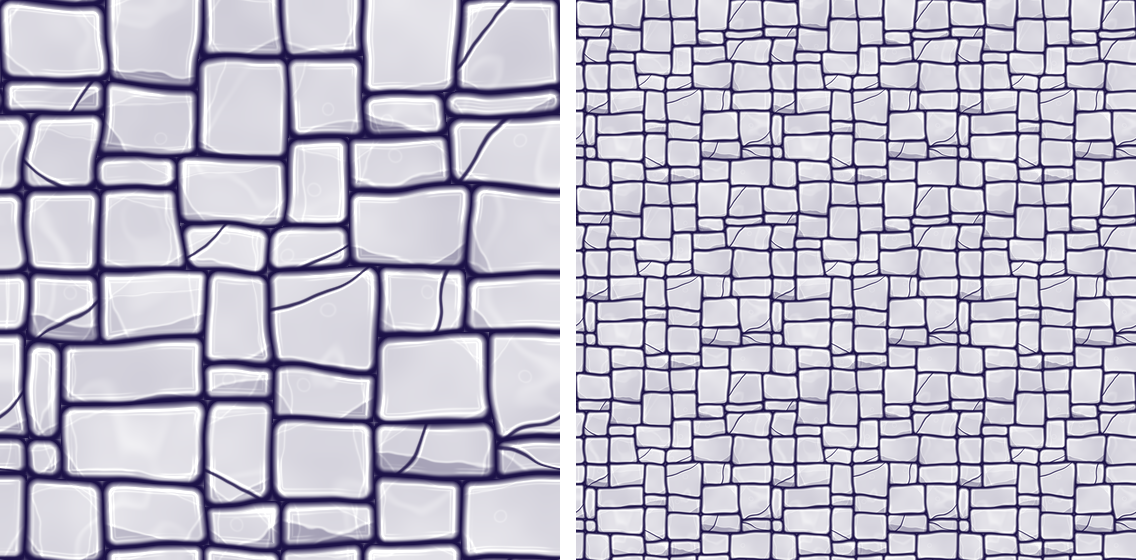
Left, the tile; right, the same tile 3 across and 3 down.
This texture map is drawn by a WebGL 1 fragment shader. Its source:

```glsl
precision highp float;
uniform vec2 u_resolution;

#define GRID vec2(6.0, 8.0)
#define JITTER 0.34
#define WARP 0.020
#define JOINT 0.0105
#define RIM 0.30
#define FACET_DEPTH 0.042
#define FACET_SHADE 0.27
#define CRACK_SHARE 0.24
#define FACE_TONE 0.835
#define INK vec3(0.11, 0.07, 0.28)
#define CHALK vec3(1.0, 1.0, 1.0)

float hash(vec2 p) {
  vec3 q = fract(p.xyx * 0.1031);
  q += dot(q, q.yzx + 33.33);
  return fract((q.x + q.y) * q.z);
}

// Value noise that wraps after a whole number of cells
float noise(vec2 uv, float cells, float seed) {
  vec2 p = uv * cells, i = floor(p), f = fract(p);
  f = f * f * f * (f * (f * 6.0 - 15.0) + 10.0);
  vec2 a = mod(i, cells) + seed, b = mod(i + 1.0, cells) + seed;
  return mix(mix(hash(a), hash(vec2(b.x, a.y)), f.x),
             mix(hash(vec2(a.x, b.y)), hash(b), f.x), f.y);
}

float fbm(vec2 uv, float cells, float seed) {
  return 0.55 * noise(uv, cells, seed) + 0.3 * noise(uv, cells * 2.0, seed + 7.0)
       + 0.15 * noise(uv, cells * 4.0, seed + 13.0);
}

float line(float x, float width) { return exp(-x * x / (width * width)); }

// Jittered lattice point; alternate points carry horizontal and vertical walls
vec2 wall(vec2 v) { return v + JITTER * (2.0 * hash(mod(v, GRID) + 3.0) - 1.0); }

// Rectangle of one stone, packed as low and high corner
vec4 stoneBox(vec2 id) {
  vec2 a = wall(id), b = wall(id + vec2(1.0, 0.0));
  vec2 c = wall(id + vec2(0.0, 1.0)), d = wall(id + 1.0);
  return mod(id.x + id.y, 2.0) < 0.5 ? vec4(c.x, a.y, b.x, d.y) : vec4(a.x, b.y, d.x, c.y);
}

void main() {
  vec2 uv = gl_FragCoord.xy / u_resolution;
  vec2 bend = vec2(noise(uv, 6.0, 21.0), noise(uv, 6.0, 47.0)) - 0.5;
  vec2 ripple = vec2(noise(uv, 17.0, 5.0), noise(uv, 17.0, 83.0)) - 0.5;
  vec2 p = uv + WARP * (bend + 0.3 * ripple);

  // Find the stone that holds this point
  vec2 home = floor(p * GRID), id = home;
  vec4 box = vec4(0.0);
  float inside = -1.0;
  for (int y = -1; y <= 1; y++) {
    for (int x = -1; x <= 1; x++) {
      vec2 cell = home + vec2(float(x), float(y));
      vec4 b = stoneBox(cell) / GRID.xyxy;
      vec2 e = min(p - b.xy, b.zw - p);
      float m = min(e.x, e.y);
      if (m > inside) { inside = m; box = b; id = cell; }
    }
  }
  id = mod(id, GRID);
  vec2 halfSize = 0.5 * (box.zw - box.xy), c = p - 0.5 * (box.xy + box.zw);
  c.x += 0.04 * (hash(id + 61.0) - 0.5) * c.y;

  // Rounded outline and the direction it faces
  float radius = mix(0.014, 0.026, hash(id + 11.0));
  vec2 q = abs(c) - halfSize + radius, corner = max(q, 0.0);
  float d = radius - length(corner) - min(max(q.x, q.y), 0.0);
  vec2 n = min(q.x, q.y) > 0.0 ? normalize(corner) : (q.x > q.y ? vec2(1.0, 0.0) : vec2(0.0, 1.0));
  n *= sign(c);
  float down = clamp(-n.y, 0.0, 1.0);

  // Stone face: clouds, pale veins and a shallow pit
  float cloud = fbm(uv + 0.03 * bend, 5.0, 31.0);
  float vein = 1.0 - abs(2.0 * fbm(uv + 0.08 * bend.yx, 4.0, 71.0) - 1.0);
  float tone = FACE_TONE + 0.16 * (cloud - 0.5) + 0.04 * (hash(id + 19.0) - 0.5);
  tone += 0.06 * smoothstep(0.93, 1.0, vein) * noise(uv, 9.0, 3.0);
  vec2 pit = c - halfSize * (vec2(hash(id + 23.0), hash(id + 29.0)) - 0.5);
  tone += 0.035 * line(length(pit) - 0.011, 0.002) * step(0.6, hash(id + 37.0));

  // Chipped facets, darker where they face down
  float wobble = fbm(uv, 14.0, 41.0) - 0.5;
  for (int k = 0; k < 7; k++) {
    vec2 seed = id + 13.0 * float(k) + 101.0;
    float angle = 6.2832 * (float(k) + hash(seed)) / 7.0;
    vec2 dir = vec2(cos(angle), sin(angle));
    float depth = FACET_DEPTH * mix(0.1, 1.0, hash(seed + 5.0));
    float x = dot(c, dir) - dot(abs(dir), halfSize) + depth + 0.022 * wobble;
    float shade = dir.y < 0.0 ? FACET_SHADE * dir.y : 0.06 * dir.y;
    tone += shade * mix(0.3, 1.0, hash(seed + 9.0)) * smoothstep(-0.001, 0.003, x);
    tone += 0.07 * line(x + 0.002, 0.002);
  }

  // Bright rim with a faint echo
  float chip = smoothstep(0.25, 0.7, noise(uv, 19.0, 53.0));
  tone += RIM * (0.25 + 0.75 * chip) * (1.0 - 0.5 * down) * line(d - 1.25 * JOINT, 0.0022);
  tone += 0.3 * RIM * chip * line(d - 1.85 * JOINT, 0.0017);

  // Cracks cut a corner off some stones
  float turn = 6.2832 * hash(id + 43.0);
  vec2 across = vec2(cos(turn), sin(turn));
  float gap = dot(c, across) - 0.4 * dot(abs(across), halfSize)
            + 0.05 * (noise(uv, 10.0, 67.0) - 0.5) + 0.008 * wobble;
  float cracked = step(hash(id + 59.0), CRACK_SHARE);
  float width = mix(0.0015, 0.006, noise(uv, 11.0, 89.0));
  tone += cracked * 0.2 * line(gap + width + 0.003, 0.002);
  tone *= 1.0 - cracked * 0.85 * (1.0 - smoothstep(0.2 * width, width + 0.001, abs(gap)));

  // Joints: soft on top and sides, a hard shadow under each stone
  float reach = JOINT * mix(0.8, 1.2, noise(uv, 13.0, 97.0));
  float soft = clamp((d - 0.0008) / reach, 0.0, 1.0);
  float hard = smoothstep(0.25, 1.05, d / reach);
  float joint = mix(soft, hard, down) + 0.35 * smoothstep(0.002, 0.010, -d);
  tone *= joint;

  gl_FragColor = vec4(mix(INK, CHALK, clamp(tone, 0.0, 1.0)), 1.0);
}
```
